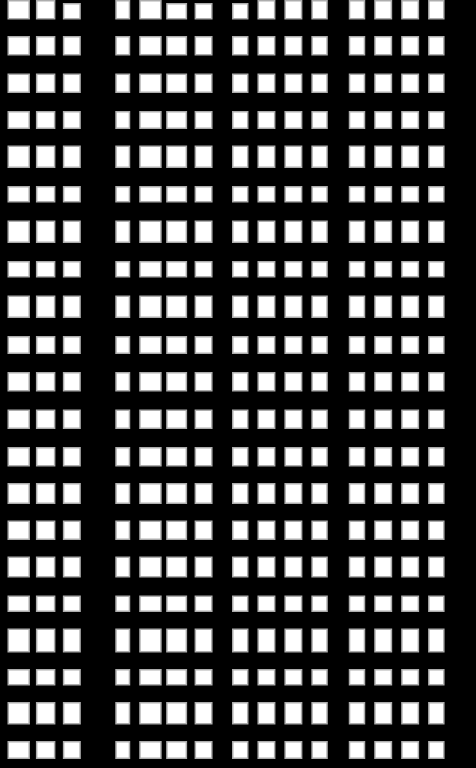
Write a WebGL 1 fragment shader that draws this pattern.

```glsl
precision highp float;

uniform vec2 u_resolution;

const vec2 GRID = vec2(318.0, 512.0);   // design units across the canvas
const float TAU = 6.2831853;

const float LAST_GROUP = 3.0;
const float LAST_SLOT = 3.0;
const float LAST_ROW = 20.0;

const float GROUP_PITCH = 78.0;
const float GROUP_START = 4.3;
const float FIRST_GROUP_SHIFT = -9.4;   // pushes its first slot off the canvas
const float SLOT_PITCH = 17.8;
const float ROW_PITCH = 24.67;
const float ROW_START = 6.0;

const float PANE_WIDTH = 9.4;
const float PANE_HEIGHT = 11.1;
const float HEIGHT_SWING = 2.6;
const float ROW_BOW = 1.2;
const float TOP_CUT = 2.0;

const float RIM_WIDTH = 1.0;
const vec3 WALL = vec3(0.0);
const vec3 RIM = vec3(0.68);
const vec3 PANE = vec3(1.0);

// Antialiased coverage of an axis-aligned box.
float boxCoverage(vec2 p, vec2 lo, vec2 hi, vec2 pixel) {
  vec2 c = clamp((p - lo) / pixel + 0.5, 0.0, 1.0)
         * clamp((hi - p) / pixel + 0.5, 0.0, 1.0);
  return c.x * c.y;
}

// Panes are wider in the left groups, tapering towards the right of each.
float paneWidth(float group, float slot) {
  float swell = slot < 0.5 ? -1.3 : 5.2 - 1.5 * slot;
  return PANE_WIDTH + swell * step(group, 1.5);
}

// Neighbouring rows alternate tall and short under a slow envelope.
float paneHeight(float row) {
  float envelope = cos(TAU * (row - 6.0) / 24.0);
  float alternate = 1.0 - 2.0 * mod(row, 2.0);
  return PANE_HEIGHT + HEIGHT_SWING * alternate * envelope * envelope * envelope;
}

// The spacing of the rows drifts slowly down the canvas.
float rowCenter(float row) {
  float drift = ROW_BOW * (0.9 - cos(TAU * (row - 2.0) / 22.0));
  return ROW_START + ROW_PITCH * row + drift;
}

// A few panes of the top row start lower than the rest.
float topCut(float column, float row) {
  float lowered = step(abs(column - 7.0), 1.5) + step(abs(column - 3.0), 0.5);
  return TOP_CUT * lowered * step(row, 0.5);
}

void main() {
  vec2 pixel = GRID / u_resolution;
  vec2 p = gl_FragCoord.xy * pixel;
  p.y = GRID.y - p.y;

  // Find the group, slot and row around this point.
  float group = clamp(floor((p.x + 4.7) / GROUP_PITCH), 0.0, LAST_GROUP);
  float start = GROUP_START + GROUP_PITCH * group
              + FIRST_GROUP_SHIFT * step(group, 0.5);
  float slot = clamp(floor((p.x - start) / SLOT_PITCH + 0.5), 0.0, LAST_SLOT);
  float row = clamp(floor((p.y + 5.0) / ROW_PITCH), 0.0, LAST_ROW);

  // Pane edges, snapped to the design grid.
  vec2 center = vec2(start + SLOT_PITCH * slot, rowCenter(row));
  vec2 halfSize = 0.5 * vec2(paneWidth(group, slot), paneHeight(row));
  vec2 lo = floor(center - halfSize + 0.5);
  vec2 hi = floor(center + halfSize + 0.5);
  lo.y += topCut(group * (LAST_SLOT + 1.0) + slot, row);

  // Wall, thin rim, then pane.
  vec3 color = mix(WALL, RIM, boxCoverage(p, lo - RIM_WIDTH, hi + RIM_WIDTH, pixel));
  color = mix(color, PANE, boxCoverage(p, lo, hi, pixel));
  gl_FragColor = vec4(color, 1.0);
}
```
